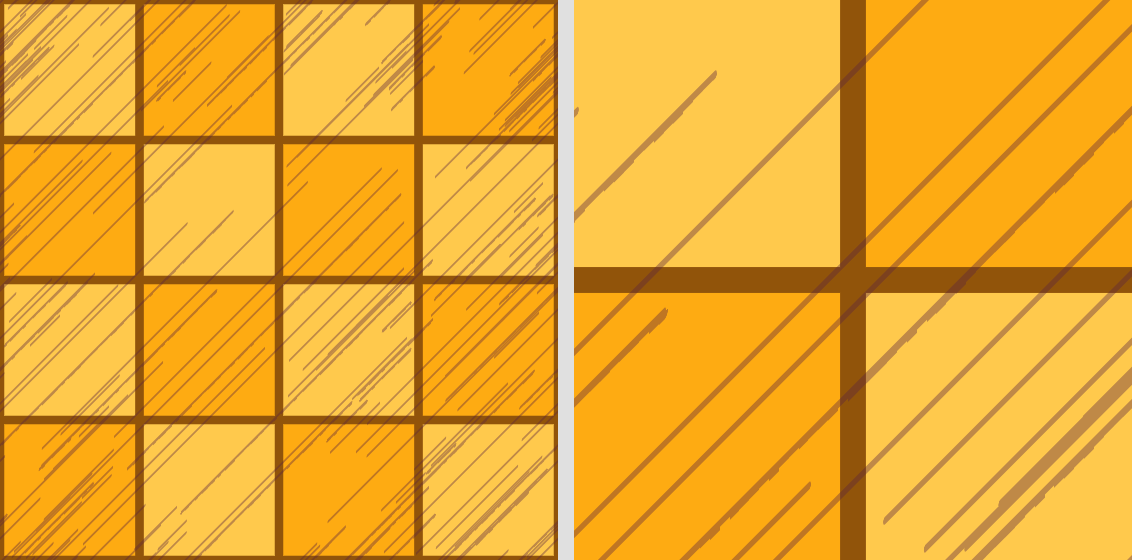
Left, the full canvas; right, a detail of the centre.
A WebGL 2 fragment shader for this pattern:

```glsl
#version 300 es
precision highp float;
// Four by four checker of amber and honey tiles parted by brown grout,
// worn by translucent 45 degree scratches: long single strokes and tight
// bundles of short ones, all measured on a wrapping unit square.

uniform vec2 u_resolution;
out vec4 fragColor;

const float TILES = 4.0;
const float GROUT_HALF = 0.0077;
const float SCRATCH_HALF = 0.0016;
const int LONG_STROKES = 26;
const int BUNDLES = 23;
const int BUNDLE_STROKES = 5;

const vec3 AMBER = vec3(0.995, 0.67, 0.07);
const vec3 HONEY = vec3(1.0, 0.79, 0.30);
const vec3 GROUT = vec3(0.57, 0.33, 0.04);
const vec3 SCRATCH = vec3(0.36, 0.14, 0.24);
const float SCRATCH_ALPHA = 0.39;

float hash(float n) {
    float p = fract(n * 0.1031);
    p *= p + 33.33;
    return fract(p * (p + p));
}

vec2 hash2(float n) {
    return vec2(hash(n + 11.3), hash(n * 1.7 + 71.9));
}

// Shortest signed offset on a circle of length one
float wrapOffset(float x) {
    return fract(x + 0.5) - 0.5;
}

// Pull uniform positions toward the border, leaving the centre sparse
vec2 crowdBorder(vec2 p, float amount) {
    return p - amount * sin(6.28319 * p) / 6.28319;
}

// Coverage of one diagonal stroke; span is its horizontal extent
float stroke(vec2 p, vec2 middle, float span, float roughness, float aa) {
    vec2 q = p - middle;
    float along = wrapOffset(q.x);
    float across = wrapOffset(q.x - q.y) * 0.70711;
    float beyond = max(abs(along) - 0.5 * span, 0.0) * 1.41421;
    // Ragged teeth on the lower side only
    float tooth = hash(floor(along * 170.0) + 300.0);
    float width = SCRATCH_HALF;
    width += roughness * tooth * step(0.0, across) * 0.0018;
    float dist = length(vec2(across, beyond)) - width;
    return 1.0 - smoothstep(-0.5 * aa, 0.5 * aa, dist);
}

float longStrokes(vec2 p, float aa) {
    float cover = 0.0;
    for (int i = 0; i < LONG_STROKES; i++) {
        float id = float(i) + 1.0;
        vec2 r = hash2(id * 3.17);
        // Spread the diagonals evenly, then jitter each one
        float lane = (id + 0.8 * r.y) / float(LONG_STROKES);
        float x = crowdBorder(vec2(r.x), 0.4).x;
        float span = mix(0.25, 0.75, hash(id * 5.31 + 40.0));
        float rough = step(0.65, hash(id * 2.63 + 90.0));
        cover = max(cover, stroke(p, vec2(x, x - lane), span, rough, aa));
    }
    return cover;
}

float bundledStrokes(vec2 p, float aa) {
    float cover = 0.0;
    for (int i = 0; i < BUNDLES; i++) {
        float bundle = float(i) + 1.0;
        vec2 centre = crowdBorder(hash2(bundle * 7.43 + 150.0), 0.8);
        for (int j = 0; j < BUNDLE_STROKES; j++) {
            float id = bundle * 13.7 + float(j) * 3.9;
            vec2 jitter = hash2(id + 210.0) - 0.5;
            // Slide along the diagonal and step across it
            vec2 middle = centre + 0.12 * jitter.x + vec2(0.045, -0.045) * jitter.y;
            float shortness = hash(id * 1.9 + 30.0);
            float span = mix(0.05, 0.25, shortness * shortness);
            float rough = step(0.7, hash(id * 2.3 + 60.0));
            cover = max(cover, stroke(p, middle, span, rough, aa));
        }
    }
    return cover;
}

// Checker tiles with grout centred on every cell boundary
vec3 tiledFloor(vec2 p, float aa) {
    vec2 cell = floor(p * TILES);
    vec3 tile = mix(AMBER, HONEY, mod(cell.x + cell.y, 2.0));
    vec2 edge = abs(fract(p * TILES + 0.5) - 0.5) / TILES;
    float dist = min(edge.x, edge.y) - GROUT_HALF;
    return mix(GROUT, tile, smoothstep(-0.5 * aa, 0.5 * aa, dist));
}

void main() {
    vec2 p = gl_FragCoord.xy / u_resolution;
    float aa = 1.2 / min(u_resolution.x, u_resolution.y);
    vec3 color = tiledFloor(p, aa);
    float wear = max(longStrokes(p, aa), bundledStrokes(p, aa));
    fragColor = vec4(mix(color, SCRATCH, SCRATCH_ALPHA * wear), 1.0);
}
```
